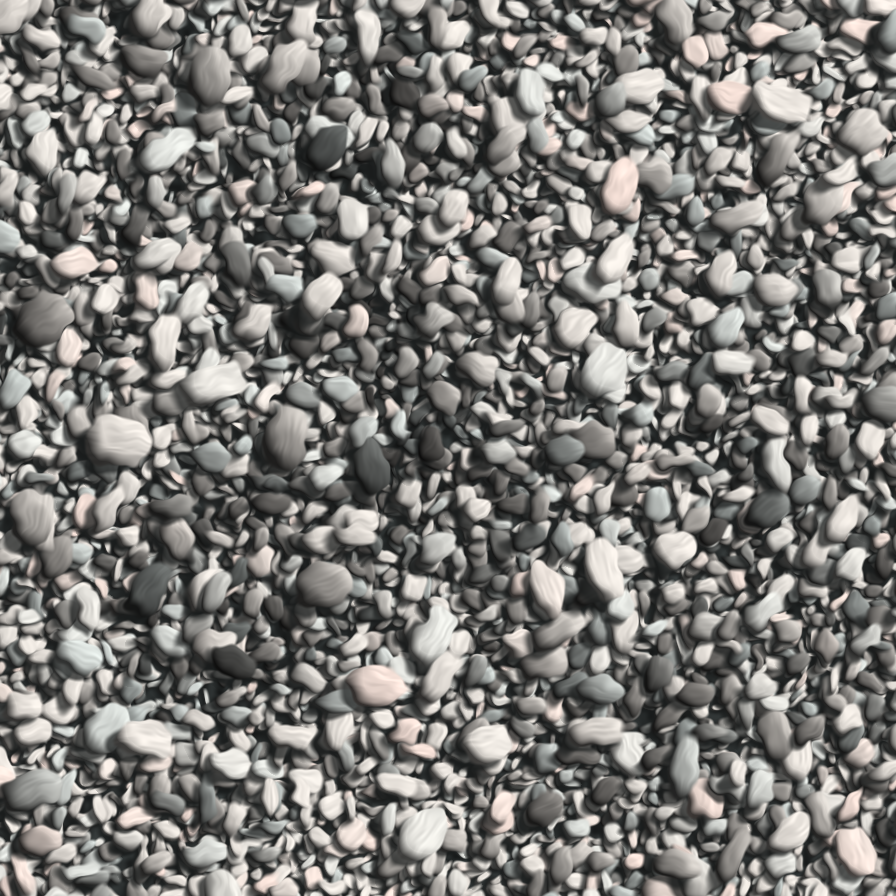
This texture is drawn by a Shadertoy shader. Its source:

```glsl
// Sunlit beach shingle: tightly packed pale pebbles with some larger flat stones.
// Scattered superellipses are stacked from fine to coarse layers; each one is
// domed, lit from the upper right and casts a shadow to the lower left.

const int LAYERS = 5;
const vec3 GAP_COLOR = vec3(0.10, 0.11, 0.11);
const vec3 COOL_TINT = vec3(0.965, 1.00, 0.985);
const vec3 WARM_TINT = vec3(1.025, 1.00, 0.97);
const vec3 PINK_TINT = vec3(1.07, 0.98, 0.94);
const vec3 SUN_DIRECTION = vec3(0.62, 0.50, 0.60);
const vec2 SHADOW_SHIFT = vec2(0.20, 0.15);
const float EDGE_BLUR = 0.0017;

float hash(vec2 p) {
    return fract(sin(dot(p, vec2(127.1, 311.7))) * 43758.545);
}

float noise(vec2 p) {
    vec2 i = floor(p);
    vec2 f = fract(p);
    f = f * f * (3.0 - 2.0 * f);
    float low = mix(hash(i), hash(i + vec2(1.0, 0.0)), f.x);
    float high = mix(hash(i + vec2(0.0, 1.0)), hash(i + vec2(1.0)), f.x);
    return mix(low, high, f.y);
}

mat2 rotation(float angle) {
    float c = cos(angle);
    float s = sin(angle);
    return mat2(c, -s, s, c);
}

// Equals 1 on the rim of a rounded stone of unit radius
float stoneRadius(vec2 q, float squareness) {
    vec2 a = pow(abs(q) + 0.0001, vec2(squareness));
    return pow(a.x + a.y, 1.0 / squareness);
}

// Soft coverage; blur is relative to the stone radius
float coverage(float radius, float blur) {
    return 1.0 - smoothstep(1.0 - blur, 1.0 + blur, radius);
}

vec3 stoneTint(float pick) {
    vec3 tint = mix(COOL_TINT, WARM_TINT, smoothstep(0.15, 0.55, pick));
    return mix(tint, PINK_TINT, smoothstep(0.80, 0.95, pick));
}

// Lays one stone and its shadow over the colour below
vec3 layStone(vec3 below, vec2 p, vec2 id, float cells, float drift) {
    float size = mix(0.46, 0.74, hash(id + 5.7));
    if (length(p + 0.5 * SHADOW_SHIFT) > 1.12 * size + 0.18) return below;

    float angle = 0.75 + 2.5 * (hash(id + 3.1) - 0.5);
    vec2 radii = size * vec2(1.0, mix(0.38, 0.82, hash(id + 8.3)));
    float squareness = mix(1.5, 3.2, hash(id + 11.9));
    mat2 turn = rotation(angle);
    float blur = EDGE_BLUR * cells / radii.y;

    // Cast shadow
    vec2 shadowQ = turn * (p + SHADOW_SHIFT) / radii;
    float shadow = coverage(stoneRadius(shadowQ, squareness), blur * 1.8);
    below = mix(below, GAP_COLOR, 0.74 * shadow);

    vec2 q = turn * p / radii;
    float radius = stoneRadius(q, squareness);
    if (radius > 1.0 + blur) return below;

    // Domed lighting with a flattened top
    vec2 slope = (q * turn) * radius * sqrt(radius) * 1.1;
    vec3 normal = normalize(vec3(slope, 1.0));
    float light = 0.16 + max(dot(normal, SUN_DIRECTION), 0.0);

    // Pale albedo with soft highlights; fine veins follow the long axis
    float albedo = max(mix(0.50, 1.48, hash(id + 14.2)) + drift, 0.28);
    float tone = albedo * light;
    tone = min(tone, 0.82 + 0.10 * smoothstep(0.82, 1.15, tone));
    vec2 grain = turn * p / cells * vec2(60.0, 300.0);
    tone *= 1.0 + 0.14 * (noise(grain + id * 7.0) - 0.5);

    float pick = mix(hash(id + 17.6), albedo * 0.7, 0.3);
    return mix(below, tone * stoneTint(pick), coverage(radius, blur));
}

// Scatters stones on a jittered grid, ordered towards the light
vec3 layStones(vec3 color, vec2 uv, float cells, float density, float seed, float drift) {
    vec2 grid = uv * cells + seed * 0.37;
    vec2 cell = floor(grid);
    for (int y = -1; y <= 1; y++) {
        for (int x = -1; x <= 1; x++) {
            vec2 home = cell + vec2(x, y);
            vec2 id = home + seed * 23.0;
            if (hash(id + 0.4) > density) continue;
            vec2 jitter = vec2(hash(id + 1.3), hash(id + 2.6));
            vec2 center = home + mix(vec2(0.1), vec2(0.9), jitter);
            color = layStone(color, grid - center, id, cells, drift);
        }
    }
    return color;
}

void mainImage(out vec4 fragColor, in vec2 fragCoord) {
    vec2 uv = fragCoord / iResolution.y;

    // Gentle warp makes the outlines irregular
    vec2 warp = vec2(noise(uv * 65.0), noise(uv * 65.0 + 31.0)) - 0.5;
    vec2 p = uv + 0.009 * warp;

    // Broad drift of brightness over the beach
    float drift = 0.5 * noise(uv * 4.5 + 2.0) + 0.3 * noise(uv * 11.0 + 5.0) - 0.4;

    vec3 color = GAP_COLOR * mix(0.8, 2.2, noise(uv * 110.0));
    for (int i = 0; i < LAYERS; i++) {
        float level = float(i);
        float cells = 64.0 * pow(0.75, level);
        float density = 1.35 * pow(0.60, level);
        color = layStones(color, p, cells, density, level + 1.0, drift);
    }
    fragColor = vec4(clamp(color, 0.0, 1.0), 1.0);
}
```
